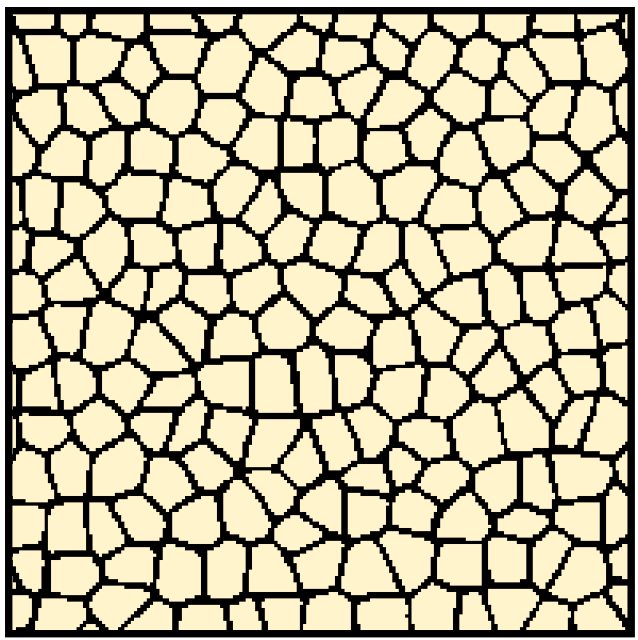
Reproduce this pattern procedurally as a Shadertoy shader.

```glsl
// Cream pebble-like cells parted by wobbly, stair-stepped black walls in a square frame.

const vec3 CREAM = vec3(1.0, 0.955, 0.80);
const vec3 INK   = vec3(0.0);
const vec3 PAPER = vec3(1.0);

const float CELLS       = 13.8;    // cells across the canvas
const float JITTER      = 0.80;    // irregularity of the cell sites
const float STAGGER     = 0.25;    // sideways shift of alternate rows
const float WALL_WIDTH  = 0.0100;  // canvas units
const float WALL_VARY   = 0.35;    // relative change of wall width
const float ROUNDING    = 0.10;    // corner rounding, in cells
const float WARP_SCALE  = 24.0;
const float WARP_AMOUNT = 0.0065;
const float BLOCKS      = 200.0;   // stair steps across the canvas
const float STEP_SOFT   = 0.18;    // edge softness, in blocks

const vec2 FRAME_MIN = vec2(0.008, 0.004);
const vec2 FRAME_MAX = vec2(0.995, 0.989);
const float FRAME_WIDTH = 0.0115;

vec2 hash22(vec2 p) {
    vec3 q = fract(p.xyx * vec3(0.1031, 0.1030, 0.0973));
    q += dot(q, q.yzx + 33.33);
    return fract((q.xx + q.yz) * q.zy);
}

float cornerGradient(vec2 corner, vec2 offset) {
    return dot(hash22(corner + 71.0) * 2.0 - 1.0, offset);
}

float gradientNoise(vec2 p) {
    vec2 i = floor(p), f = p - i;
    vec2 u = f * f * f * (f * (f * 6.0 - 15.0) + 10.0);
    vec2 e = vec2(0.0, 1.0);
    return mix(mix(cornerGradient(i, f), cornerGradient(i + e.yx, f - e.yx), u.x),
               mix(cornerGradient(i + e.xy, f - e.xy), cornerGradient(i + 1.0, f - 1.0), u.x), u.y);
}

float smoothMin(float a, float b, float k) {
    float h = max(k - abs(a - b), 0.0) / k;
    return min(a, b) - 0.25 * h * h * k;
}

// Jittered site of a cell, in staggered rows
vec2 cellSite(vec2 cell) {
    float side = mod(cell.y, 2.0) * 2.0 - 1.0;
    return cell + 0.5 + JITTER * (hash22(cell + 19.0) - 0.5) + vec2(STAGGER * side, 0.0);
}

// Rounded distance to the border of the enclosing Voronoi cell
float borderDistance(vec2 p) {
    vec2 base = floor(p), home = base, toHome = vec2(9.0);
    for (int y = -2; y <= 2; y++)
    for (int x = -2; x <= 2; x++) {
        vec2 cell = base + vec2(x, y);
        vec2 toSite = cellSite(cell) - p;
        if (dot(toSite, toSite) < dot(toHome, toHome)) {
            toHome = toSite;
            home = cell;
        }
    }
    float d = 4.0;
    for (int y = -2; y <= 2; y++)
    for (int x = -2; x <= 2; x++) {
        if (x == 0 && y == 0) continue;
        vec2 toSite = cellSite(home + vec2(x, y)) - p;
        d = smoothMin(d, dot(0.5 * (toHome + toSite), normalize(toSite - toHome)), ROUNDING);
    }
    return d;
}

// 1 inside a cell, 0 on a wall, sampled at the centre of a block
float cellMask(vec2 block) {
    vec2 p = (block + 0.5) / BLOCKS;
    vec2 q = p * WARP_SCALE;
    p += WARP_AMOUNT * vec2(gradientNoise(q), gradientNoise(q + 37.4));
    float width = WALL_WIDTH * (1.0 + WALL_VARY * gradientNoise(q * 0.6 + 11.7));
    return step(0.5 * width, borderDistance(p * CELLS) / CELLS);
}

float boxDistance(vec2 p, vec2 lo, vec2 hi) {
    vec2 q = abs(p - 0.5 * (lo + hi)) - 0.5 * (hi - lo);
    return length(max(q, 0.0)) + min(max(q.x, q.y), 0.0);
}

void mainImage(out vec4 fragColor, in vec2 fragCoord) {
    vec2 uv = fragCoord / iResolution.xy;
    float pixel = 1.0 / min(iResolution.x, iResolution.y);

    // Stair-stepped walls: neighbouring blocks meet in a narrow blend
    vec2 grid = uv * BLOCKS - 0.5;
    vec2 block = floor(grid);
    float soft = clamp(0.5 * pixel * BLOCKS, STEP_SOFT, 0.5);
    vec2 blend = smoothstep(0.5 - soft, 0.5 + soft, grid - block);
    float lower = mix(cellMask(block), cellMask(block + vec2(1.0, 0.0)), blend.x);
    float upper = mix(cellMask(block + vec2(0.0, 1.0)), cellMask(block + 1.0), blend.x);
    vec3 color = mix(INK, CREAM, mix(lower, upper, blend.y));

    // Frame and outer margin
    float frame = boxDistance(uv, FRAME_MIN, FRAME_MAX);
    color = mix(color, INK, smoothstep(-0.5 * pixel, 0.5 * pixel, frame + FRAME_WIDTH));
    color = mix(color, PAPER, smoothstep(-0.5 * pixel, 0.5 * pixel, frame));

    fragColor = vec4(color, 1.0);
}
```
